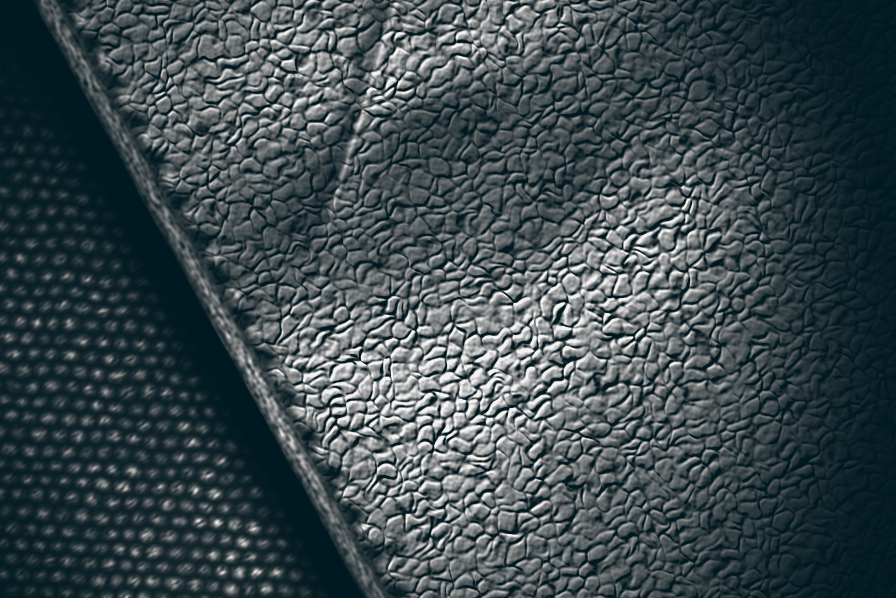
This texture is drawn by a Shadertoy shader. Its source:

```glsl
// Pebbled leather with a stitched diagonal seam over dark woven cloth.
// Leather is a warped cellular height field lit from the upper left, under a
// sum of broad soft glows; the cloth is a staggered grid of small lit tufts.

const vec2 SEAM_TOP = vec2(0.08, 1.0);
const vec2 SEAM_DIR = vec2(0.485, -0.874);
const vec2 LIGHT_DIR = vec2(-0.5, 0.866);

vec2 hash2(vec2 p) {
    vec3 k = fract(vec3(p.xyx) * vec3(0.1031, 0.1030, 0.0973));
    k += dot(k, k.yzx + 33.33);
    return fract((k.xx + k.yz) * k.zy);
}

float cornerSlope(vec2 cell, vec2 f, vec2 corner) {
    return dot(hash2(cell + corner) * 2.0 - 1.0, f - corner);
}

float gradientNoise(vec2 p) {
    vec2 i = floor(p), f = fract(p);
    vec2 u = f * f * (3.0 - 2.0 * f);
    float low = mix(cornerSlope(i, f, vec2(0)), cornerSlope(i, f, vec2(1, 0)), u.x);
    float high = mix(cornerSlope(i, f, vec2(0, 1)), cornerSlope(i, f, vec2(1)), u.x);
    return 1.4 * mix(low, high, u.y);
}

vec2 rotate(vec2 p, float a) {
    return vec2(cos(a) * p.x + sin(a) * p.y, cos(a) * p.y - sin(a) * p.x);
}

// Soft elliptical glow, tilted anticlockwise
float glow(vec2 p, vec2 centre, vec2 radius, float tilt) {
    vec2 q = rotate(p - centre, tilt) / radius;
    return exp(-dot(q, q));
}

// Soft line: one-dimensional glow
float band(float x, float centre, float width) {
    float t = (x - centre) / width;
    return exp(-t * t);
}

// Distances to the nearest and second nearest cell points
vec2 cellular(vec2 p) {
    vec2 cell = floor(p), nearest = vec2(8.0);
    for (int y = -1; y <= 1; y++)
    for (int x = -1; x <= 1; x++) {
        vec2 id = cell + vec2(x, y);
        float d = length(id + 0.1 + 0.8 * hash2(id) - p);
        nearest = d < nearest.x ? vec2(d, nearest.x) : vec2(nearest.x, min(nearest.y, d));
    }
    return nearest;
}

float leatherHeight(vec2 p) {
    vec2 warp = vec2(gradientNoise(p * 11.0), gradientNoise(p * 11.0 + 31.0));
    warp += 0.6 * vec2(gradientNoise(p * 40.0 + 7.0), gradientNoise(p * 40.0 + 53.0));
    vec2 cells = cellular(rotate(p, 0.5) * vec2(38.0, 45.0) + warp);
    float depth = 0.5 + 0.5 * gradientNoise(p * 24.0 + 11.0);
    float pebble = depth * smoothstep(0.0, 0.5, cells.y - cells.x) + 0.9 - depth;
    float dome = 0.6 * (0.8 - cells.x);
    float wrinkle = gradientNoise(rotate(p, 0.85) * vec2(22.0, 75.0));
    float fine = gradientNoise(p * 75.0) + 0.6 * gradientNoise(p * 150.0);
    return pebble + dome + 0.32 * fine + 0.45 * wrinkle * smoothstep(0.5, 1.3, p.x);
}

// Broad light on the leather: folds, sheen and the dark right side
float leatherLight(vec2 p) {
    float l = 0.25;
    l += 0.33 * glow(p, vec2(0.77, 0.36), vec2(0.24, 0.17), 0.5);
    l += 0.22 * glow(p, vec2(0.53, 0.39), vec2(0.13, 0.12), -0.8);
    l += 0.23 * glow(p, vec2(1.10, 0.60), vec2(0.30, 0.13), 0.55);
    l += 0.22 * glow(p, vec2(0.51, 0.90), vec2(0.12, 0.16), 0.0);
    l += 0.14 * glow(p, vec2(0.32, 0.82), vec2(0.12, 0.14), 0.0);
    l += 0.27 * glow(p, vec2(0.80, 0.93), vec2(0.22, 0.08), 0.4);
    l += 0.14 * glow(p, vec2(0.76, 0.12), vec2(0.22, 0.16), 0.0);
    l += 0.12 * glow(p, vec2(1.22, 0.36), vec2(0.24, 0.22), 0.0);
    l -= 0.13 * glow(p, vec2(0.74, 0.81), vec2(0.16, 0.06), 0.45);
    l -= 0.12 * glow(p, vec2(0.92, 0.64), vec2(0.22, 0.045), 0.95);
    l -= 0.08 * glow(p, vec2(0.50, 0.66), vec2(0.05, 0.14), -0.3);
    float edge = p.x + 0.45 * (p.y - 0.45) * (p.y - 0.45);
    return max(l, 0.0) * (1.0 - 0.94 * smoothstep(1.06, 1.54, edge));
}

float leather(vec2 p) {
    float h = leatherHeight(p);
    float slope = h - leatherHeight(p + 0.0045 * LIGHT_DIR);
    float light = leatherLight(p);
    // Thin raised crease, darker on its left flank
    float crease = p.x - mix(0.537, 0.664, (p.y - 0.59) / 0.41);
    float reach = smoothstep(0.58, 0.66, p.y);
    light *= 1.0 - 0.45 * reach * band(crease, -0.022, 0.02);
    light *= 1.0 + 0.25 * reach * band(crease, 0.025, 0.03);
    float ridge = 0.32 * reach * band(crease, 0.0, 0.0045);
    float body = smoothstep(0.0, 1.1, h);
    return light * max(0.22 + 0.9 * body + 1.45 * slope, 0.0) + ridge * (0.5 + 0.5 * body);
}

float cloth(vec2 p, float seam) {
    vec2 q = rotate(p, -0.06) / vec2(0.032, 0.0265);
    q += 0.3 * vec2(gradientNoise(p * 14.0), gradientNoise(p * 14.0 + 19.0));
    q.x += 0.5 * mod(floor(q.y), 2.0);
    vec2 id = floor(q);
    float tuft = glow(fract(q), vec2(0.5), vec2(0.32, 0.29), 0.5);
    float fibre = 0.8 + 0.9 * gradientNoise(rotate(p, 0.7) * vec2(80.0, 180.0));
    float light = 0.52 * glow(p, vec2(0.36, 0.08), vec2(0.27, 0.27), 0.0)
                + 0.31 * glow(p, vec2(0.08, 0.46), vec2(0.24, 0.30), 0.0);
    float shade = 1.0 - smoothstep(-0.14, -0.06, seam);
    return light * shade * (0.1 + 1.35 * tuft * fibre * (0.6 + 0.7 * hash2(id).x));
}

void mainImage(out vec4 fragColor, in vec2 fragCoord) {
    float px = 1.0 / iResolution.y;
    vec2 p = fragCoord * px;
    float along = dot(p - SEAM_TOP, SEAM_DIR);
    float seam = dot(p - SEAM_TOP, vec2(-SEAM_DIR.y, SEAM_DIR.x));
    seam += 0.004 * gradientNoise(vec2(along * 9.0, 2.0));

    // Stitches: dark holes, each followed by a bright puckered bump
    vec2 stitch = vec2(fract(along / 0.075) * 0.075, seam);
    float hole = glow(stitch, vec2(0.025, 0.032), vec2(0.020, 0.013), 0.4);
    float bump = glow(stitch, vec2(0.054, 0.034), vec2(0.014, 0.012), 0.4);
    float tone = leather(p) * (1.0 - 0.95 * hole) * (1.0 - 0.6 * band(seam, 0.021, 0.007));
    tone += 0.36 * bump * (0.7 + gradientNoise(p * 90.0));

    // Rolled rim between leather and cloth
    float grain = 0.8 + 0.7 * gradientNoise(vec2(along * 55.0, seam * 160.0))
                + 0.5 * gradientNoise(p * 120.0);
    float sheen = 0.42 + 0.28 * glow(p, vec2(0.44, 0.32), vec2(0.16, 0.22), 0.0);
    float rim = sheen * grain * band(seam, -0.003, 0.016);
    tone = mix(rim, tone, smoothstep(0.012, 0.022, seam));
    tone = mix(cloth(p, seam), tone, smoothstep(-px, px, seam + 0.023));

    // Teal shadows rising to neutral highlights
    tone = clamp(tone, 0.0, 0.95);
    vec3 shadow = vec3(0.0, 0.095, 0.125) * pow(1.0 - tone, 3.0);
    fragColor = vec4(tone + shadow, 1.0);
}
```
